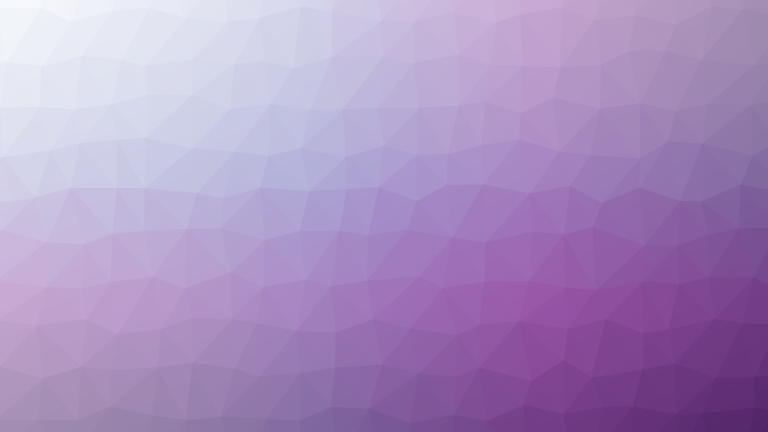
Write a WebGL 1 fragment shader that draws this background.

```glsl
precision highp float;

uniform vec2 u_resolution;

// Mesh, in units of the canvas height
const vec2 CELL = vec2(0.086, 0.103);
const vec2 MESH_ORIGIN = vec2(0.01, 0.039);
const float JITTER = 0.48;    // below 0.5 every quad stays convex
const float FLATNESS = 0.85;  // 1.0 gives one flat colour per facet

// Colour ramp shared by both axes
const vec3 WHITE = vec3(0.97, 0.98, 0.99);
const vec3 MIST = vec3(0.82, 0.83, 0.91);
const vec3 PERIWINKLE = vec3(0.70, 0.69, 0.85);
const vec3 LAVENDER = vec3(0.64, 0.55, 0.78);
const vec3 ORCHID = vec3(0.60, 0.34, 0.66);
const vec3 PLUM = vec3(0.46, 0.24, 0.53);
const vec3 AUBERGINE = vec3(0.31, 0.14, 0.40);

float hash(vec2 p) {
  return fract(sin(dot(p, vec2(127.1, 311.7))) * 43758.5453);
}

float ramp(float from, float to, float t) {
  return clamp((t - from) / (to - from), 0.0, 1.0);
}

vec3 palette(float t) {
  vec3 color = mix(WHITE, MIST, ramp(0.0, 0.25, t));
  color = mix(color, PERIWINKLE, ramp(0.25, 0.4, t));
  color = mix(color, LAVENDER, ramp(0.4, 0.5, t));
  color = mix(color, ORCHID, ramp(0.5, 0.7, t));
  color = mix(color, PLUM, ramp(0.7, 0.85, t));
  return mix(color, AUBERGINE, ramp(0.85, 1.0, t));
}

// Average of the ramp across and the ramp downwards
vec3 gradient(vec2 p) {
  float across = p.x * u_resolution.y / u_resolution.x;
  return 0.5 * (palette(across) + palette(1.0 - p.y));
}

vec2 meshPoint(vec2 id) {
  vec2 offset = vec2(hash(id), hash(id + 57.3)) - 0.5;
  return MESH_ORIGIN + (id + JITTER * offset) * CELL;
}

// Signed distance to the line a-b, positive on its left
float edgeDistance(vec2 p, vec2 a, vec2 b) {
  vec2 dir = normalize(b - a);
  return dir.x * (p.y - a.y) - dir.y * (p.x - a.x);
}

// Colour of a counter-clockwise facet, weighted by its pixel coverage
vec4 facet(vec2 p, vec2 a, vec2 b, vec2 c) {
  float inside = min(edgeDistance(p, a, b),
                     min(edgeDistance(p, b, c), edgeDistance(p, c, a)));
  float coverage = clamp(0.5 + inside * u_resolution.y, 0.0, 1.0);
  vec2 centroid = (a + b + c) / 3.0;
  return vec4(gradient(mix(p, centroid, FLATNESS)), 1.0) * coverage;
}

void main() {
  vec2 p = gl_FragCoord.xy / u_resolution.y;
  vec2 home = floor((p - MESH_ORIGIN) / CELL);
  vec4 total = vec4(0.0);

  // Split each nearby quad along its shorter diagonal
  for (int j = -1; j <= 1; j++) {
    for (int i = -1; i <= 1; i++) {
      vec2 id = home + vec2(float(i), float(j));
      vec2 a = meshPoint(id);
      vec2 b = meshPoint(id + vec2(1.0, 0.0));
      vec2 c = meshPoint(id + vec2(1.0, 1.0));
      vec2 d = meshPoint(id + vec2(0.0, 1.0));
      if (distance(a, c) < distance(b, d)) {
        total += facet(p, a, b, c) + facet(p, a, c, d);
      } else {
        total += facet(p, a, b, d) + facet(p, b, c, d);
      }
    }
  }

  gl_FragColor = vec4(total.rgb / max(total.a, 0.001), 1.0);
}
```
